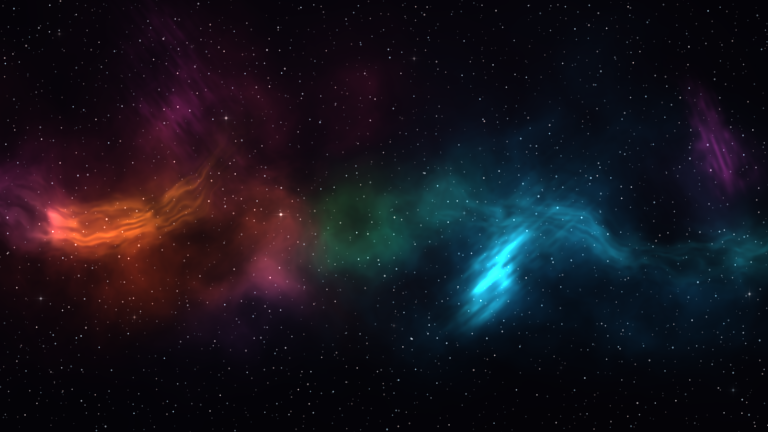
A WebGL 1 fragment shader for this texture:

```glsl
precision highp float;

uniform vec2 u_resolution;

const vec3 SPACE   = vec3(0.014, 0.011, 0.028);
const vec3 MAGENTA = vec3(0.24, 0.06, 0.20);
const vec3 PINK    = vec3(0.40, 0.17, 0.30);
const vec3 CRIMSON = vec3(0.17, 0.032, 0.075);
const vec3 EMBER   = vec3(0.26, 0.075, 0.025);
const vec3 RUST    = vec3(0.25, 0.10, 0.04);
const vec3 AMBER   = vec3(0.38, 0.21, 0.05);
const vec3 GREEN   = vec3(0.06, 0.20, 0.05);
const vec3 JADE    = vec3(0.01, 0.18, 0.13);
const vec3 TEAL    = vec3(0.04, 0.23, 0.24);
const vec3 BLUE    = vec3(0.01, 0.085, 0.13);
const vec3 VIOLET  = vec3(0.10, 0.05, 0.13);
const float WARP = 0.14;
const float STAR_SIZE = 0.0012;
const float SPARKLE_SIZE = 0.0023;

float hash(vec2 p) {
  return fract(sin(dot(p, vec2(127.1, 311.7))) * 43758.5453);
}

float noise(vec2 p) {
  vec2 i = floor(p);
  vec2 f = fract(p);
  f = f * f * (3.0 - 2.0 * f);
  return mix(mix(hash(i), hash(i + vec2(1.0, 0.0)), f.x),
             mix(hash(i + vec2(0.0, 1.0)), hash(i + 1.0), f.x), f.y);
}

float fbm(vec2 p) {
  float sum = 0.0;
  float amp = 0.5;
  for (int i = 0; i < 5; i++) {
    sum += amp * noise(p);
    p = mat2(1.6, 1.2, -1.2, 1.6) * p + 7.3;
    amp *= 0.5;
  }
  return sum;
}

vec2 turn(vec2 p, float angle) {
  float c = cos(angle);
  float s = sin(angle);
  return vec2(c * p.x + s * p.y, c * p.y - s * p.x);
}

// Soft elliptical cloud
float glow(vec2 p, vec2 center, vec2 radii, float angle) {
  vec2 q = turn(p - center, angle) / radii;
  return exp(-dot(q, q));
}

// Short brush-like dashes along the x axis of q
float streaks(vec2 q) {
  float grain = noise(q * vec2(34.0, 120.0)) * 0.6 + noise(q * vec2(13.0, 46.0)) * 0.6;
  return 0.45 + 1.3 * grain * grain;
}

float billow(vec2 p) {
  float f = fbm(p);
  return 0.15 + 3.4 * f * f;
}

float ribbon(float offset, float width) {
  return exp(-offset * offset / (width * width));
}

// One jittered star per chosen cell, optionally with four rays
vec3 stars(vec2 p, float cells, float density, float size, float rays) {
  vec2 id = floor(p * cells);
  vec2 jitter = vec2(hash(id + 3.1), hash(id + 17.7));
  vec2 d = abs(p - (id + 0.2 + 0.6 * jitter) / cells);
  float px = 1.0 / u_resolution.y;
  float power = hash(id + 41.3);
  float r = size * (0.6 + 0.7 * power);
  float light = 1.0 - smoothstep(max(r - px, 0.0), r + px, length(d));
  float cross = exp(-d.x / (r * 2.4) - d.y / (r * 0.5))
              + exp(-d.y / (r * 2.4) - d.x / (r * 0.5));
  light += rays * (cross * 0.5 + 0.2 * exp(-length(d) / (r * 2.5)));
  vec3 tint = mix(vec3(0.66, 0.56, 0.52), vec3(0.48, 0.62, 0.68), hash(id + 63.9));
  return tint * light * step(hash(id + 91.7), density) * (0.15 + 0.75 * power * power * power);
}

vec3 warmNebula(vec2 p, vec2 w) {
  vec3 c = CRIMSON * glow(w, vec2(0.62, 0.70), vec2(0.30, 0.20), -0.3) * 0.85;
  c += CRIMSON * glow(w, vec2(0.05, 0.50), vec2(0.26, 0.28), 0.0) * 0.4;
  c += EMBER * glow(w, vec2(0.32, 0.43), vec2(0.36, 0.12), -0.12) * 0.9;
  c += RUST * glow(w, vec2(0.58, 0.54), vec2(0.19, 0.12), -0.7) * 0.85;
  c += VIOLET * glow(w, vec2(0.60, 0.31), vec2(0.20, 0.11), 0.8) * 0.75;
  float plume = glow(w, vec2(0.44, 0.76), vec2(0.18, 0.075), -1.0);
  c += MAGENTA * plume * 0.75 * streaks(turn(p, -0.9));
  c += MAGENTA * glow(w, vec2(0.0, 0.56), vec2(0.17, 0.09), -0.2) * 0.7;

  // Curved bright ridge sweeping in from the left edge
  float bend = max(w.x - 0.3, 0.0);
  float ridge = 0.495 + 0.7 * (w.x - 0.24) * (w.x - 0.24) + 2.0 * bend * bend;
  float fade = 1.0 - smoothstep(0.38, 0.62, w.x);
  vec3 ridgeColor = mix(PINK, AMBER, smoothstep(0.0, 0.20, p.x));
  c += ridgeColor * ribbon(w.y - ridge, 0.05) * fade * streaks(vec2(w.x, w.y - ridge)) * 0.8;
  c *= 1.0 - 0.5 * glow(w, vec2(0.47, 0.48), vec2(0.08, 0.035), 0.6);
  return c * billow(w * 6.0);
}

vec3 coolNebula(vec2 p, vec2 w) {
  vec3 c = GREEN * glow(w, vec2(0.81, 0.48), vec2(0.11, 0.09), 0.3) * 1.05;
  c += JADE * glow(w, vec2(0.95, 0.49), vec2(0.18, 0.075), 0.45) * 0.85;
  c += BLUE * glow(w, vec2(1.04, 0.38), vec2(0.32, 0.17), 0.1) * 1.1;
  c += BLUE * glow(w, vec2(1.30, 0.60), vec2(0.30, 0.23), 0.2) * 0.75;
  c += BLUE * glow(w, vec2(1.52, 0.35), vec2(0.34, 0.16), 0.0) * 0.8;
  c += TEAL * glow(w, vec2(1.21, 0.45), vec2(0.16, 0.07), 0.85) * 0.6 * streaks(turn(p, 0.7));
  c += TEAL * glow(w, vec2(1.16, 0.375), vec2(0.09, 0.05), 0.75) * 1.2 * streaks(turn(p, 0.7));
  c += TEAL * glow(w, vec2(1.78, 0.44), vec2(0.13, 0.06), 0.1) * 0.6;

  // Thin current running to the right edge
  float lane = 0.425 + 0.3 * (w.x - 1.62) * (w.x - 1.62);
  float current = ribbon(w.y - lane, 0.045) * smoothstep(0.85, 1.25, w.x);
  c += TEAL * current * 0.55 * streaks(vec2(w.x, w.y - lane));

  // Slim violet plume
  float plume = 1.59 + 0.38 * (0.86 - w.y);
  float span = smoothstep(0.52, 0.62, w.y) * (1.0 - smoothstep(0.80, 0.90, w.y));
  c += MAGENTA * ribbon(w.x - plume, 0.03) * span * 0.65 * streaks(turn(p, -1.2));
  c += VIOLET * glow(w, vec2(1.62, 0.56), vec2(0.13, 0.10), 0.0) * 0.4;
  return c * billow(w * 6.0 + 20.0);
}

void main() {
  vec2 p = gl_FragCoord.xy / u_resolution.y;
  vec2 w = p + WARP * (vec2(fbm(p * 5.0), fbm(p * 5.0 + 31.7)) - 0.48);
  vec3 color = SPACE + VIOLET * 0.16 * glow(p, vec2(0.9, 0.75), vec2(0.7, 0.35), 0.0);
  color += warmNebula(p, w) + coolNebula(p, w);

  // Star layers, from dust to sparkles
  for (int i = 0; i < 3; i++) {
    float k = float(i);
    color += stars(turn(p, 0.4 * k) + 5.3 * k, 38.0 - 9.0 * k, 0.5, STAR_SIZE * (0.75 + 0.2 * k), 0.0);
  }
  color += stars(p, 5.0, 0.38, SPARKLE_SIZE, 1.0);
  gl_FragColor = vec4(color, 1.0);
}
```
